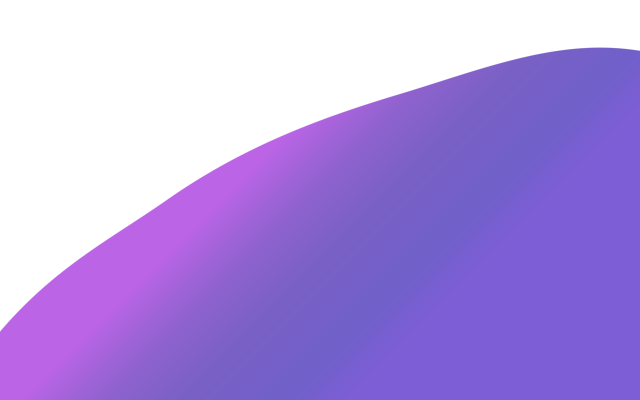
Write a WebGL 2 fragment shader that draws this background.

```glsl
#version 300 es
precision highp float;

#define PAPER vec3(1.0)
#define PINK vec3(0.733, 0.392, 0.902)
#define ORCHID vec3(0.565, 0.386, 0.812)
#define DUSK vec3(0.475, 0.378, 0.770)
#define BLUE vec3(0.440, 0.376, 0.792)
#define VIOLET vec3(0.493, 0.368, 0.838)
#define ASPECT 1.6

uniform vec2 u_resolution;
out vec4 outColor;

// Knots of the hill outline: x, height, slope
const vec3 KNOTS[5] = vec3[5](
    vec3(0.0, 0.171, 1.17),
    vec3(0.417, 0.5, 0.70),
    vec3(1.0, 0.765, 0.30),
    vec3(1.5, 0.881, 0.0),
    vec3(1.6, 0.873, -0.16)
);

// Cubic Hermite curve between two knots
float hermite(vec3 a, vec3 b, float x) {
    float span = b.x - a.x;
    float t = (x - a.x) / span;
    float u = 1.0 - t;
    float ends = a.y * u * u * (1.0 + 2.0 * t) + b.y * t * t * (3.0 - 2.0 * t);
    return ends + span * t * u * (a.z * u - b.z * t);
}

float hillHeight(float x) {
    float height = KNOTS[0].y;
    for (int i = 0; i < 4; i++) {
        if (x >= KNOTS[i].x) height = hermite(KNOTS[i], KNOTS[i + 1], x);
    }
    return height;
}

float ramp(float from, float to, float s) {
    return clamp((s - from) / (to - from), 0.0, 1.0);
}

// Diagonal gradient, running from upper left to lower right
vec3 hillColor(vec2 p) {
    float s = p.x - p.y + 1.0;
    vec3 color = mix(PINK, ORCHID, ramp(1.046, 1.25, s));
    color = mix(color, DUSK, ramp(1.25, 1.45, s));
    color = mix(color, BLUE, ramp(1.45, 1.72, s));
    return mix(color, VIOLET, ramp(1.72, 1.875, s));
}

void main() {
    vec2 p = gl_FragCoord.xy / u_resolution * vec2(ASPECT, 1.0);
    float pixel = 1.0 / u_resolution.y;

    // Signed distance to the outline, corrected for its slope
    float height = hillHeight(p.x);
    float slope = (hillHeight(p.x + pixel) - height) / pixel;
    float dist = (height - p.y) / sqrt(1.0 + slope * slope);

    float cover = smoothstep(-0.75 * pixel, 0.75 * pixel, dist);
    outColor = vec4(mix(PAPER, hillColor(p), cover), 1.0);
}
```
